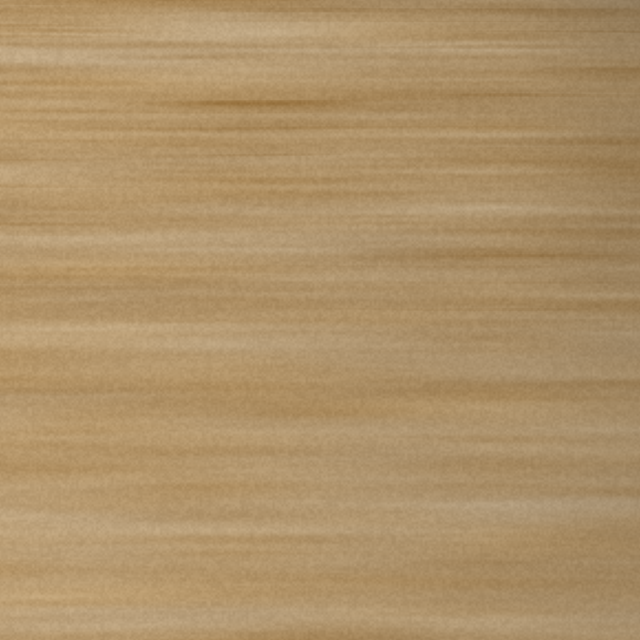
A Shadertoy shader for this texture:

```glsl
// Pale wood veneer with a horizontal grain, lit from the left.
// Stretched value noise gives broad bands, streaks and thin fibres;
// the fibres are crisp at the top and soften towards the bottom.

const vec3 WOOD = vec3(0.697, 0.584, 0.422);
const vec3 LIGHT_SHIFT = vec3(0.094, 0.104, 0.108);
const vec3 GREY_SHIFT = vec3(-0.020, 0.010, 0.060);

float hash(ivec2 cell, uint seed) {
    uvec2 c = uvec2(cell);
    uint h = c.x * 1597u + c.y * 51749u + seed * 7919u;
    h = (h ^ (h >> 16)) * 73244475u;
    h = (h ^ (h >> 15)) * 73244475u;
    h ^= h >> 16;
    return float(h & 65535u) / 65535.0;
}

// Smooth value noise from -1 to 1.
float noise(vec2 p, uint seed) {
    ivec2 i = ivec2(floor(p));
    vec2 f = fract(p);
    f = f * f * (3.0 - 2.0 * f);
    float low = mix(hash(i, seed), hash(i + ivec2(1, 0), seed), f.x);
    float high = mix(hash(i + ivec2(0, 1), seed), hash(i + ivec2(1, 1), seed), f.x);
    return 2.0 * mix(low, high, f.y) - 1.0;
}

// Two layers of streaks; frequency holds cells per canvas along x and y.
float streaks(vec2 p, vec2 frequency, uint seed) {
    float coarse = noise(p * frequency, seed);
    float detail = noise(p * frequency * vec2(2.3, 1.7) + 5.3, seed + 1u);
    return 0.65 * coarse + 0.45 * detail;
}

// Gentle bending of the grain lines.
vec2 bendGrain(vec2 p) {
    float bend = noise(p * vec2(2.5, 4.0), 3u) + 0.4 * noise(p * vec2(6.0, 9.0), 4u);
    return p + vec2(0.0, 0.0022 * bend);
}

// Light falls off to the right, most of all in the upper corner.
float lighting(vec2 uv) {
    float falloff = mix(1.035, 0.95, smoothstep(0.0, 1.0, uv.x));
    float edge = smoothstep(0.75, 1.05, uv.x) * mix(0.03, 0.10, uv.y);
    float topEdge = 0.04 * smoothstep(0.9, 1.0, uv.y);
    return falloff - edge - topEdge * uv.x;
}

void mainImage(out vec4 fragColor, in vec2 fragCoord) {
    vec2 uv = fragCoord / iResolution.xy;
    vec2 p = bendGrain(uv);
    float crispness = smoothstep(0.25, 0.95, uv.y);

    // Grain, from broad bands to thin fibres
    float bands = streaks(p, vec2(1.6, 25.0), 11u);
    float lines = streaks(p + 3.1, vec2(2.0, 48.0), 21u);
    float fibres = streaks(p + 7.7, vec2(2.6, 100.0), 31u);
    float tone = 0.32 * bands + 0.42 * lines + mix(0.16, 0.50, crispness) * fibres;

    // Sparse dark pores drawn out along the grain
    float pores = smoothstep(0.40, 0.95, noise(p * vec2(2.6, 120.0) + 1.9, 41u));
    tone -= pores * mix(0.08, 0.45, crispness);

    // Grey and honey coloured patches
    float greyness = 0.38 * streaks(p + 11.3, vec2(2.0, 24.0), 51u) + 0.5 * tone;

    // Fine mottling across the surface
    float mottle = 0.014 * noise(uv * vec2(150.0, 190.0), 61u)
                 + 0.020 * noise(uv * 290.0, 62u);

    vec3 color = WOOD + LIGHT_SHIFT * tone + GREY_SHIFT * greyness + mottle;
    fragColor = vec4(clamp(color * lighting(uv), 0.0, 1.0), 1.0);
}
```
